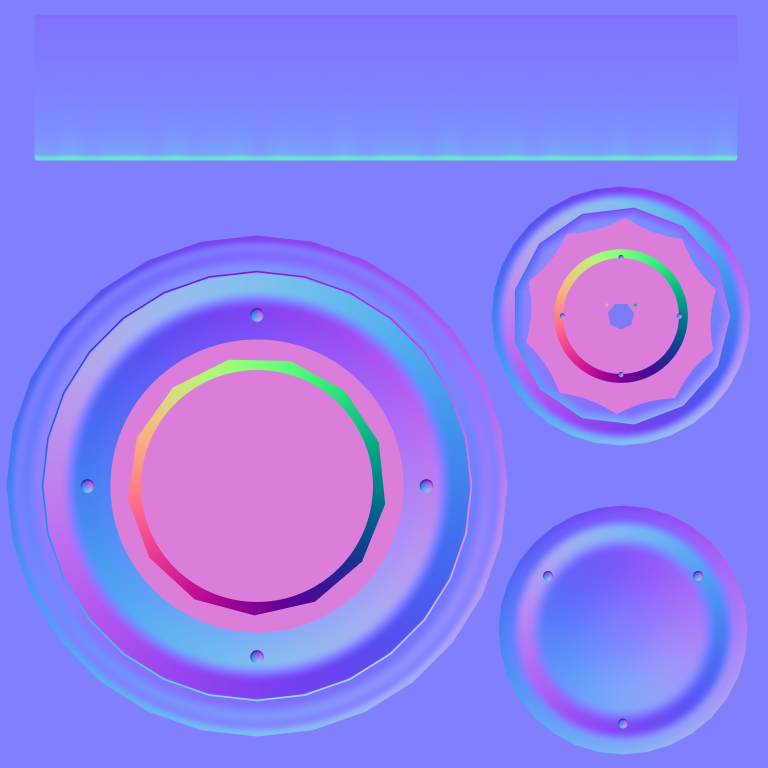
A Shadertoy shader for this texture map:

```glsl
// Tangent-space normal map: three turned metal discs and a rounded strip.
const float TAU = 6.2831853;
const vec3 FLAT = vec3(0.502, 0.502, 1.0);
const vec3 SEAT = vec3(0.855, 0.495, 0.855);
const vec2 BIG_CENTER = vec2(0.3346, 0.3672);
const vec2 HUB_CENTER = vec2(0.8086, 0.5885);
const vec2 CAP_CENTER = vec2(0.8112, 0.1797);
const float BIG_RADIUS = 0.3262;
const float HUB_RADIUS = 0.1685;
const float CAP_RADIUS = 0.1620;
const vec2 STRIP_MIN = vec2(0.0450, 0.7910);
const vec2 STRIP_MAX = vec2(0.9600, 0.9805);

float pixel;

float cover(float d) { return clamp(0.5 - d / pixel, 0.0, 1.0); }

vec2 direction(vec2 p) { return p / max(length(p), 1e-5); }

vec3 encode(vec2 n) {
    return vec3(0.5 + 0.5 * n, 0.5 + 0.5 * sqrt(max(0.0, 1.0 - dot(n, n))));
}

// Colour of a lathe profile with the given radial slope.
vec3 lathe(vec2 p, float slope) {
    return encode(direction(p) * vec2(1.0, -1.0) * slope);
}

// Circumradius of the regular polygon through p, with a vertex at phase.
float ngon(vec2 p, float sides, float phase) {
    float sector = TAU / sides;
    float a = mod(atan(p.y, p.x) - phase, sector) - 0.5 * sector;
    return length(p) * cos(a) / cos(0.5 * sector);
}

// Blend the slope towards a new value across a soft radius.
float ramp(float slope, float next, float r, float a, float b) {
    return mix(slope, next, smoothstep(a, b, r));
}

vec3 wheelColor(vec2 p) {
    vec2 d = direction(p);
    return vec3(0.5 - 0.5 * d.x, 0.5 + 0.5 * d.y, 0.53 - 0.06 * d.y);
}

vec3 addScrew(vec3 col, vec2 p, float radius) {
    float r = length(p);
    vec3 dome = lathe(p, 0.65 * r / radius);
    float rim = smoothstep(0.65, 0.95, r / radius);
    dome *= 1.0 - rim * (0.25 + 0.2 * direction(p).y);
    return mix(col, dome, cover(r - radius));
}

vec3 drawStrip(vec3 col, vec2 uv) {
    vec2 halfSize = 0.5 * (STRIP_MAX - STRIP_MIN);
    vec2 q = abs(uv - 0.5 * (STRIP_MIN + STRIP_MAX)) - halfSize + 0.004;
    float d = length(max(q, 0.0)) + min(max(q.x, q.y), 0.0) - 0.004;
    float h = uv.y - STRIP_MIN.y;
    float streaks = 0.6 * sin(uv.x * 88.0) + 0.4 * sin(uv.x * 141.0 + 1.0);
    float tilt = mix(0.03, -0.09, smoothstep(0.04, 0.19, h));
    tilt += exp(-h * 32.0) * (0.34 + 0.07 * streaks);
    tilt += 0.42 * (1.0 - smoothstep(0.003, 0.009, h));
    tilt -= 0.04 * smoothstep(0.183, 0.187, h);
    return mix(col, encode(vec2(-0.18 * max(tilt, 0.0), tilt)), cover(d));
}

vec3 drawBig(vec3 col, vec2 p) {
    float r = length(p);
    // Conical dish, raised lip and rounded outer edge.
    float slope = ramp(0.36, 0.46, r, 0.19, 0.228);
    slope = ramp(slope, -0.50, r, 0.230, 0.257);
    slope = ramp(slope, -0.12, r, 0.274, 0.281);
    slope = ramp(slope, 0.17, r, 0.283, 0.300);
    slope = ramp(slope, 0.06, r, 0.300, 0.311);
    slope = ramp(slope, 0.46, r, 0.311, 0.323);
    float groove = cover(abs(ngon(p, 28.0, 0.0) - 0.2792) - 0.0011);
    vec3 disc = lathe(p, mix(slope, 0.75, groove));
    // Flat seat and its faceted colour ring.
    disc = mix(disc, SEAT, cover(r - 0.1908));
    float ring = max(ngon(p, 13.0, 1.31) - 0.1685, 0.151 - r);
    disc = mix(disc, wheelColor(p), cover(ring));
    // Four screws share one quadrant by symmetry.
    vec2 q = abs(p.x) > abs(p.y) ? vec2(abs(p.x) - 0.2207, p.y)
                                 : vec2(p.x, abs(p.y) - 0.2227);
    q *= abs(p.x) > abs(p.y) ? vec2(sign(p.x), 1.0) : vec2(1.0, sign(p.y));
    disc = addScrew(disc, q, 0.0088);
    return mix(col, disc, cover(ngon(p, 28.0, 0.0) - BIG_RADIUS));
}

vec3 drawHub(vec3 col, vec2 p) {
    float r = length(p);
    float collar = ngon(p, 13.0, 1.45);
    float slope = ramp(-0.48, 0.48, r, 0.148, 0.165);
    float inner = ramp(-0.12, 0.28, collar, 0.126, 0.141);
    vec3 disc = lathe(p, mix(slope, inner, cover(collar - 0.1415)));
    disc = mix(disc, lathe(p, 0.6), 0.7 * cover(abs(collar - 0.1415) - 0.0008));
    // Seat with cusps between shallow scallops.
    float cusp = abs(2.0 * fract((atan(p.y, p.x) - 0.27) * 10.0 / TAU) - 1.0);
    disc = mix(disc, SEAT, cover(r - 0.117 - 0.011 * cusp * cusp));
    disc = mix(disc, wheelColor(p), cover(abs(r - 0.0812) - 0.0058));
    disc = mix(disc, FLAT * 0.96, cover(ngon(p, 7.0, 0.2) - 0.0175));
    for (int i = 0; i < 4; i++) {
        float a = float(i) * TAU / 4.0;
        disc = addScrew(disc, p - 0.0762 * vec2(cos(a), sin(a)), 0.0034);
    }
    vec2 pin = vec2(abs(p.x) - 0.0185, p.y - 0.0143);
    disc = mix(disc, wheelColor(vec2(p.x, 0.008)), cover(length(pin) - 0.002));
    return mix(col, disc, cover(ngon(p, 32.0, 0.0) - HUB_RADIUS));
}

vec3 drawCap(vec3 col, vec2 p) {
    float r = length(p);
    float slope = 0.30 * smoothstep(-0.01, 0.09, r);
    slope = ramp(slope, -0.43, r, 0.100, 0.126);
    slope = ramp(slope, 0.30, r, 0.130, 0.148);
    slope = ramp(slope, 0.42, r, 0.148, 0.161);
    vec3 disc = lathe(p, slope);
    // Two mirrored screws above and one below.
    vec2 upper = vec2((abs(p.x) - 0.0977) * sign(p.x), p.y - 0.0703);
    disc = addScrew(disc, upper, 0.0064);
    disc = addScrew(disc, p + vec2(0.0, 0.1217), 0.0064);
    return mix(col, disc, cover(ngon(p, 32.0, 0.0) - CAP_RADIUS));
}

void mainImage(out vec4 fragColor, in vec2 fragCoord) {
    pixel = 1.0 / iResolution.y;
    vec2 uv = fragCoord / iResolution.y;
    vec3 col = drawStrip(FLAT, uv);
    col = drawBig(col, uv - BIG_CENTER);
    col = drawHub(col, uv - HUB_CENTER);
    col = drawCap(col, uv - CAP_CENTER);
    fragColor = vec4(col, 1.0);
}
```
